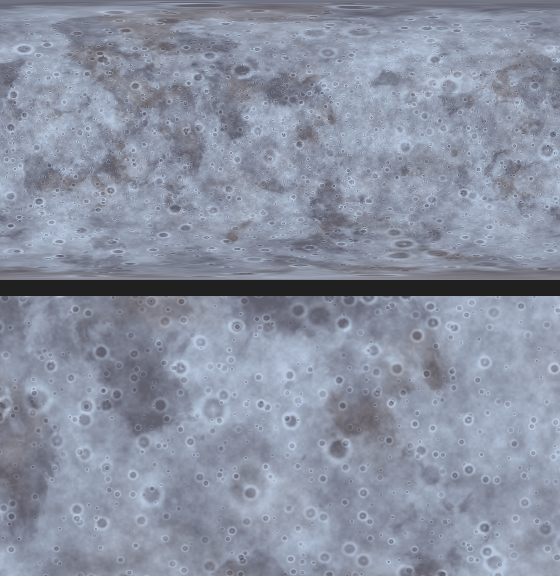
Top: the whole. Bottom: its middle third, enlarged.
A Shadertoy shader for this texture:

```glsl
// A cratered, dusty moon unrolled into a longitude-latitude map.
// Noise and craters live in 3D on the unit sphere, so they stretch into
// horizontal streaks toward the poles along the top and bottom edges.

const float PI = 3.14159;

vec3 hash33(vec3 p) {
    p = fract(p * vec3(0.1031, 0.1030, 0.0973));
    p += dot(p, p.yxz + 33.33);
    return fract((p.xxy + p.yxx) * p.zyx);
}

float valueNoise(vec3 p) {
    vec3 cell = floor(p), f = fract(p);
    f = f * f * (3.0 - 2.0 * f);
    vec2 o = vec2(0.0, 1.0);
    vec4 near = vec4(hash33(cell).x, hash33(cell + o.yxx).x,
                     hash33(cell + o.xyx).x, hash33(cell + o.yyx).x);
    vec4 far = vec4(hash33(cell + o.xxy).x, hash33(cell + o.yxy).x,
                    hash33(cell + o.xyy).x, hash33(cell + o.yyy).x);
    vec4 slab = mix(near, far, f.z);
    vec2 edge = mix(slab.xz, slab.yw, f.x);
    return mix(edge.x, edge.y, f.y);
}

// Fractal sum, normalised to a mean of one half
float fbm(vec3 p, int octaves, float gain) {
    float sum = 0.0, total = 0.0, amplitude = 1.0;
    for (int i = 0; i < octaves; i++) {
        sum += amplitude * valueNoise(p);
        total += amplitude;
        amplitude *= gain;
        p = p.yzx * 2.03 + 17.3;
    }
    return sum / total;
}

// Brightness change from one layer of craters, one candidate per 3D cell
float craterLayer(vec3 dir, float scale, float density) {
    vec3 p = dir * scale, home = floor(p);
    float relief = 0.0;
    for (int z = -1; z <= 1; z++)
    for (int y = -1; y <= 1; y++)
    for (int x = -1; x <= 1; x++) {
        vec3 cell = home + vec3(x, y, z);
        vec3 rnd = hash33(cell + scale * 17.0);
        vec3 center = cell + 0.2 + 0.6 * rnd;
        vec3 kind = hash33(cell + scale * 31.0 + 5.0);

        // Keep only centers close to the surface, then drop them onto it
        if (abs(length(center) - scale) > 0.5 || kind.x > density) continue;
        float radius = mix(0.11, 0.29, kind.y * kind.y);
        float q = distance(p, normalize(center) * scale) / radius;

        float bowl = 1.0 - smoothstep(0.55, 0.95, q);
        float rim = exp(-pow((q - 1.1) / 0.25, 2.0));
        float halo = 1.0 - smoothstep(0.8, 2.0, q);
        float peak = exp(-q * q * 14.0) * step(0.6, kind.z);
        relief += (0.35 * rim + 0.14 * halo + 0.5 * peak - 0.6 * bowl)
                * mix(0.45, 1.0, rnd.z);
    }
    return relief;
}

void mainImage(out vec4 fragColor, in vec2 fragCoord) {
    vec2 uv = fragCoord / iResolution.xy;
    float lon = uv.x * 2.0 * PI, lat = (uv.y - 0.5) * PI;
    vec3 dir = vec3(cos(lat) * cos(lon), sin(lat), cos(lat) * sin(lon));

    // Dark plains with ragged shores, a little more common in the north
    vec3 warp = vec3(valueNoise(dir * 5.0 + 3.0), valueNoise(dir * 5.0 + 21.0),
                     valueNoise(dir * 5.0 + 47.0)) - 0.5;
    float basin = fbm(dir * 2.6 + 0.5 * warp + 9.0, 6, 0.62) + 0.02 * dir.y;
    float plains = smoothstep(0.525, 0.61, basin);

    // Highlands: broad patches, mottling and dust grain
    float tone = 0.66 - 0.5 * plains;
    tone += 1.4 * (fbm(dir * 3.5 + 40.0, 5, 0.55) - 0.5);
    tone += 1.3 * (fbm(dir * 13.0 + 70.0, 4, 0.75) - 0.5);

    // Craters from a few large ones to many pinpricks
    tone += craterLayer(dir, 2.7, 0.14);
    tone += craterLayer(dir, 5.5, 0.32);
    tone += craterLayer(dir, 11.0, 0.40);
    tone += 0.8 * craterLayer(dir, 21.0, 0.40);

    // Shaded north cap, frosted south cap
    tone -= 0.4 * smoothstep(0.93, 1.0, uv.y);
    tone += 0.25 * (1.0 - smoothstep(0.0, 0.04, uv.y));
    tone = clamp(tone, -0.25, 1.3);

    vec3 slate = vec3(0.43, 0.44, 0.50), paleBlue = vec3(0.65, 0.70, 0.78);
    vec3 color = mix(slate, paleBlue, tone);

    // Faint rusty stains, strongest on the plains
    float rust = smoothstep(0.48, 0.68, fbm(dir * 4.0 + 90.0, 4, 0.5));
    color += vec3(0.02, 0.0, -0.025) * rust * (0.4 + 0.6 * plains);
    fragColor = vec4(color, 1.0);
}
```
